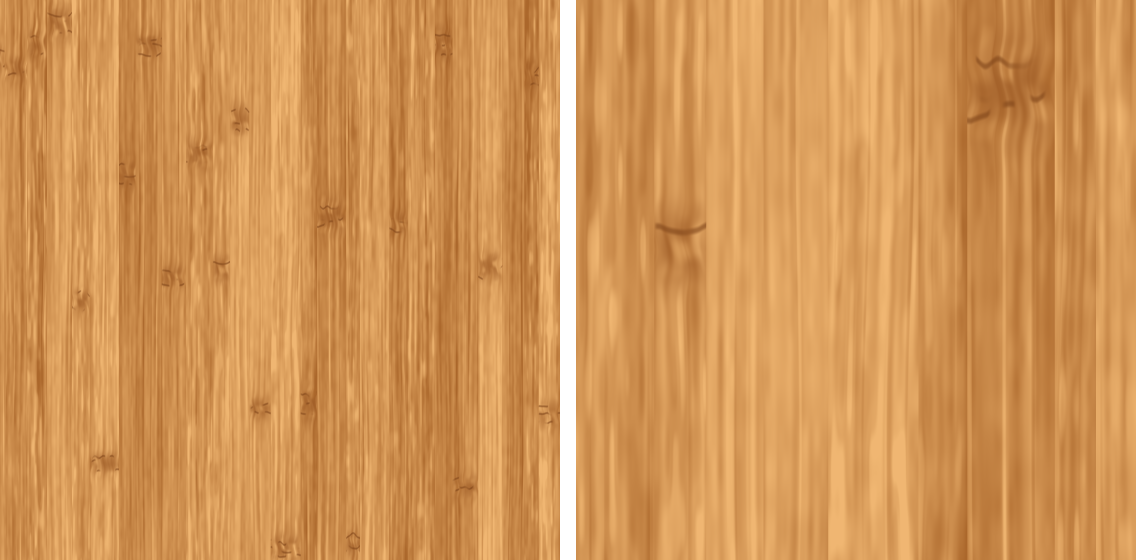
Left, the full canvas; right, a detail of the centre.
Give the GLSL for this texture, as a WebGL 1 fragment shader.

```glsl
precision highp float;
// Bamboo board: upright strips of uneven width, each with its own tone,
// stretched-noise fibres and short flecks. Most strips carry one node, a brown
// patch with faint broken cross cracks around which the fibres bend.

uniform vec2 u_resolution;

float hash(vec2 p) {
  return fract(sin(dot(p, vec2(12.9898, 78.233))) * 43758.5453);
}

float noise(vec2 p) {
  vec2 i = floor(p), f = fract(p);
  f = f * f * (3.0 - 2.0 * f);
  return mix(mix(hash(i), hash(i + vec2(1.0, 0.0)), f.x),
             mix(hash(i + vec2(0.0, 1.0)), hash(i + vec2(1.0, 1.0)), f.x), f.y);
}

// Position of the left seam of a strip, in strip units
float seam(float id) {
  return id + 0.55 * hash(vec2(id, 3.7));
}

// Tone from 0 (dark fibre) to 1 (pale fibre)
float fibreTone(vec2 p, float id, float flecked) {
  vec2 q = p + vec2(id * 1.37, id * 2.71);
  float tone = 0.26 * (noise(q * vec2(65.0, 1.3)) - 0.5);
  tone += 0.45 * (noise(q * vec2(160.0, 2.6)) - 0.5);
  tone += 0.58 * (noise(q * vec2(310.0, 8.0)) - 0.5);
  tone += 0.22 * (noise(q * vec2(270.0, 55.0)) - 0.5);

  // Long hairlines, dark and pale
  tone -= 0.4 * smoothstep(0.8, 0.97, noise(q * vec2(230.0, 1.8) + 41.0));
  tone += 0.42 * smoothstep(0.8, 0.97, noise(q * vec2(250.0, 2.4) + 83.0));

  // Short pale dashes with darker gaps
  float dash = noise(q * vec2(220.0, 24.0) + 17.0);
  tone += flecked * (0.45 * smoothstep(0.6, 0.9, dash) - 0.22 * smoothstep(0.4, 0.1, dash));
  return tone;
}

vec3 bamboo(vec2 p) {
  // Find the strip and the place across it
  float s = p.x * 25.0 + 4.0;
  float id = floor(s);
  if (s < seam(id)) id -= 1.0;
  float left = seam(id), right = seam(id + 1.0);
  float across = (s - left) / (right - left) - 0.5;
  float seamDistance = min(s - left, right - s) / 25.0;

  // Node place and extent
  float hasNode = step(hash(vec2(id, 9.1)), 0.75);
  float v = p.y - hash(vec2(id, 5.3));
  float size = mix(0.018, 0.034, hash(vec2(id, 6.9)));
  float node = hasNode * exp(-v * v / (size * size));
  float tail = hasNode * exp(-abs(v) * 11.0);

  // Fibres drift slightly and bend around the node
  vec2 q = p;
  q.x += 0.005 * (noise(vec2(id * 7.0, p.y * 5.0)) - 0.5);
  q.x += 0.003 * node * sin(v * 110.0 + across * 3.0);
  float flecked = mix(smoothstep(0.3, 0.85, hash(vec2(id, 2.2))), 1.0, 0.6 * tail);

  float tone = 0.55 + 0.5 * (hash(vec2(id, 1.1)) - 0.5);
  tone += 0.2 * (noise(vec2(id * 3.0, p.y * 2.0)) - 0.5);
  tone += 0.26 * across * (hash(vec2(id, 8.4)) - 0.5);
  tone += fibreTone(q, id, flecked) - 0.1 * tail;
  tone -= 0.2 * hash(vec2(id, 4.6)) * (1.0 - smoothstep(0.0, 0.0022, seamDistance));
  tone = clamp(tone, -0.2, 1.15);
  vec3 color = mix(vec3(0.71, 0.45, 0.21), vec3(0.91, 0.68, 0.415), tone);

  // Mottled brown patch
  float mottle = noise(q * vec2(130.0, 85.0) + id);
  float patchShade = node * smoothstep(0.65, 0.25, abs(across)) * smoothstep(0.0, 0.8, mottle);
  color = mix(color, vec3(0.62, 0.36, 0.15), 0.7 * patchShade);

  // Thin broken cracks running across the node
  for (int k = 0; k < 3; k++) {
    float n = float(k);
    float bend = 0.014 * (hash(vec2(id, n + 20.0)) - 0.5) * (1.0 - 4.0 * across * across);
    float wobble = 0.006 * (noise(vec2(p.x * 130.0, id + n * 5.0)) - 0.5);
    float d = abs(v - (n - 1.0) * 0.55 * size - bend - wobble);
    float broken = smoothstep(0.5, 0.8, noise(vec2(p.x * 120.0 + n * 13.0, id * 2.0)));
    float crack = hasNode * broken * (1.0 - smoothstep(0.0003, 0.003, d));
    color = mix(color, vec3(0.5, 0.27, 0.1), 0.6 * crack);
  }
  return color;
}

void main() {
  // Average samples across the pixel to smooth seams and fine fibres
  vec3 color = vec3(0.0);
  for (int i = 0; i < 4; i++) {
    vec2 offset = vec2(float(i) * 0.25 - 0.375, mod(float(i), 2.0) * 0.5 - 0.25);
    color += bamboo((gl_FragCoord.xy + offset) / u_resolution) * 0.25;
  }
  gl_FragColor = vec4(color, 1.0);
}
```
